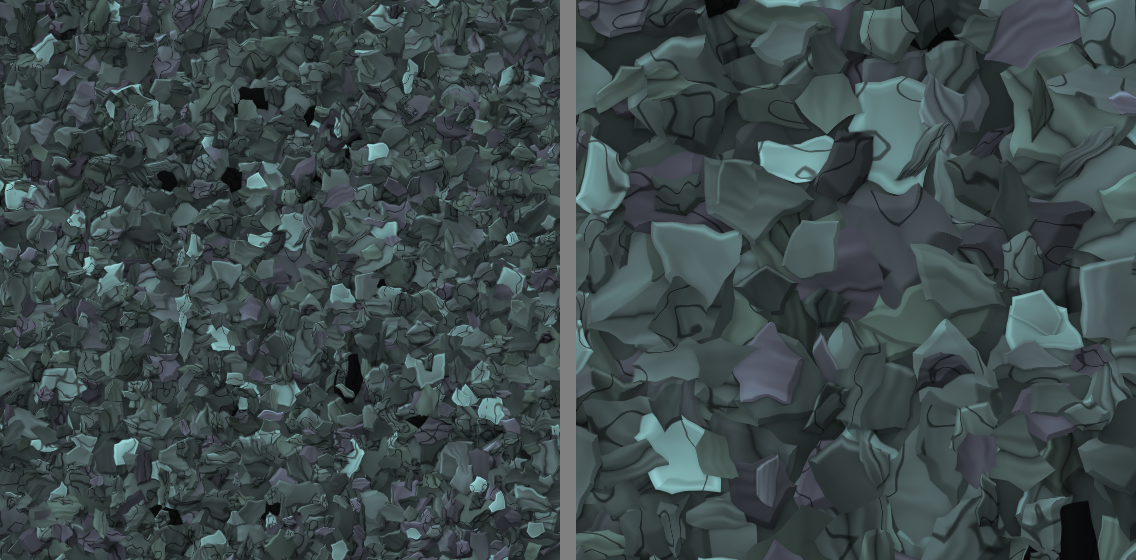
Left: the whole. Right: its middle third, enlarged.
This texture is drawn by a WebGL 2 fragment shader. Its source:

```glsl
#version 300 es
precision highp float;
// Heap of overlapping blue-grey mineral chips with bevels, cracks and a few pale teal shards.
#define LAYERS 5
#define SIDES 5
#define CHIP_SIZE 0.62
#define JITTER 0.5
#define RAGGED 0.011
#define TONE_LOW 0.20
#define TONE_HIGH 0.415
#define PALE_CHANCE 0.065
#define BEVEL 0.30
#define SHADOW 0.42
#define LIGHT_DIR vec2(-0.5, 0.86)
#define TAU 6.28319

uniform vec2 u_resolution;
out vec4 fragColor;

// Integer hash giving three values from 0 to 1
vec3 hash3(ivec3 p) {
    uvec3 v = uvec3(p) * 1664525u + 1013904223u;
    v.x += v.y * v.z; v.y += v.z * v.x; v.z += v.x * v.y;
    v ^= v >> 16u;
    v.x += v.y * v.z; v.y += v.z * v.x; v.z += v.x * v.y;
    return vec3(v >> 16u) / 65535.0;
}

// Value noise; curve 0 gives angular kinks, curve 1 gives smooth swells
vec3 valueNoise(vec2 p, int seed, float curve) {
    ivec2 i = ivec2(floor(p));
    vec2 f = fract(p);
    f = mix(f, f * f * (3.0 - 2.0 * f), curve);
    vec3 below = mix(hash3(ivec3(i, seed)), hash3(ivec3(i + ivec2(1, 0), seed)), f.x);
    vec3 above = mix(hash3(ivec3(i + ivec2(0, 1), seed)), hash3(ivec3(i + ivec2(1, 1), seed)), f.x);
    return mix(below, above, f.y);
}

// Brightness to blue-grey, turning teal where pale
vec3 mineral(float v) {
    return v * vec3(mix(0.83, 0.73, smoothstep(0.32, 0.62, v)), 1.0, 1.01);
}

// Distance to an irregular convex polygon; also gives the normal of the nearest side
float polygon(vec2 q, vec2 seed, out vec2 normal) {
    float d = -9.0, c = cos(TAU / float(SIDES)), s = sin(TAU / float(SIDES));
    vec2 spoke = vec2(1.0, 0.0);
    normal = spoke;
    for (int k = 0; k < SIDES; k++) {
        vec2 h = fract(seed * (17.3 * float(k) + 5.1));
        vec2 n = normalize(spoke + 0.8 * (h.x - 0.5) * vec2(-spoke.y, spoke.x));
        float side = dot(q, n) - mix(0.58, 1.0, h.y);
        if (side > d) { d = side; normal = n; }
        spoke = vec2(c * spoke.x - s * spoke.y, s * spoke.x + c * spoke.y);
    }
    return d;
}

// Surface colour of one chip at its own coordinates q
vec3 chipColor(vec2 q, float d, float lit, float edge, ivec3 id) {
    vec3 look = hash3(id + ivec3(0, 0, 1)), detail = hash3(id + ivec3(0, 0, 2));
    vec3 extra = hash3(id + ivec3(0, 0, 3));
    // Base tone, with rare pale shards and near-black gaps
    bool pale = look.x < PALE_CHANCE;
    float v = pale ? mix(0.46, 0.66, look.y) : mix(TONE_LOW, TONE_HIGH, look.y);
    if (look.x > 0.994) v = 0.05;
    // Gradient, streaks along the chip and soft mottling
    float slope = TAU * detail.y;
    v *= 1.0 + 0.16 * dot(q, vec2(cos(slope), sin(slope)));
    vec2 grain = q + 40.0 * extra.yz;
    float streak = valueNoise(grain * vec2(0.7, 5.0), 71, 1.0).x - 0.55;
    v *= 1.0 + (pale ? 0.15 : 0.55) * streak * detail.z;
    vec3 flaw = valueNoise(grain * 1.9, 72, 0.5);
    v *= 0.93 + 0.14 * flaw.y;
    // Bevelled sides and glinting rims
    float width = BEVEL * (0.35 + extra.y), fromRim = (d + 0.09) / 0.055;
    float bevel = smoothstep(-width, -width * 0.65, d);
    v *= 1.0 + bevel * (pale ? 0.12 : 0.30) * (lit - 0.25) * step(0.3, extra.z);
    float glint = step(0.72, extra.x) * smoothstep(0.1, 0.8, lit);
    v += exp(-fromRim * fromRim) * (pale ? 0.11 : 0.17 * glint);
    // Dark fold and hairline crack
    float fold = abs(q.y - 0.6 * (look.z - 0.5) - 0.12 * sin(q.x * 3.0 + slope));
    v *= 1.0 - 0.5 * step(0.68, detail.z) * exp(-fold * 16.0);
    float crack = 1.0 - smoothstep(0.008, 0.025 + edge, abs(flaw.z - 0.5));
    v *= 1.0 - 0.48 * step(0.55, extra.y) * crack;
    // Violet or green tint
    vec3 tint = mix(vec3(1.0), vec3(1.05, 0.91, 1.04), smoothstep(0.72, 0.95, look.z));
    tint = mix(vec3(0.98, 1.01, 0.95), tint, smoothstep(0.05, 0.3, look.z));
    return mineral(clamp(v, 0.015, 0.82)) * (pale ? vec3(1.0) : tint);
}

void main() {
    vec2 uv = gl_FragCoord.xy / u_resolution.y;
    float counts[LAYERS] = float[](32.0, 19.0, 14.0, 22.0, 17.0);
    float chances[LAYERS] = float[](0.4, 0.6, 0.7, 1.0, 1.0);
    // Angular warp makes the outlines ragged
    vec3 kinks = valueNoise(uv * 38.0, 61, 0.3);
    vec2 warped = uv + RAGGED * (kinks.xy - 0.5 + 0.45 * (valueNoise(uv * 105.0, 62, 0.0).xy - 0.5));
    // Chips from the top down, until the pixel is covered
    vec3 color = vec3(0.0);
    float uncovered = 1.0, shade = 1.0;
    for (int i = 0; i < LAYERS * 4 && uncovered > 0.01; i++) {
        int layer = i / 4, k = layer % 2 == 0 ? i % 4 : 3 - i % 4;
        vec2 grid = warped * counts[layer];
        ivec2 cell = ivec2(floor(grid - 0.5)) + ivec2(k % 2, k / 2);
        ivec3 id = ivec3(cell, layer * 8 + 100);
        vec3 place = hash3(id);
        float rank = place.z / chances[layer], size = CHIP_SIZE * (0.84 + 0.16 * fract(rank * 7.0));
        vec2 p = (grid - vec2(cell) - 0.5 - JITTER * (place.xy - 0.5)) / size;
        if (rank > 1.0 || dot(p, p) > 1.44) continue;
        // Half of the chips lie near the axes
        vec3 pose = hash3(id + ivec3(0, 0, 4));
        float angle = pose.y < 0.5 ? floor(pose.x * 4.0) * TAU / 4.0 + (pose.z - 0.5) * 0.5 : TAU * pose.x;
        float c = cos(angle), s = sin(angle), aspect = 1.0 + 1.3 * rank * rank;
        mat2 turn = mat2(c, s, -s, c);
        vec2 q = turn * p * vec2(1.0, aspect), normal;
        float d = polygon(q, pose.xz, normal), lit = dot(normal * turn, LIGHT_DIR);
        float edge = 0.7 / u_resolution.y * aspect * counts[layer] / size;
        float mask = 1.0 - smoothstep(-edge, edge, d);
        if (mask > 0.0) color += uncovered * mask * shade * chipColor(q, d, lit, edge, id);
        uncovered *= 1.0 - mask;
        shade *= 1.0 - SHADOW * pose.z * (0.65 - 0.35 * lit) * exp(-9.0 * max(d, 0.0));
    }
    color += uncovered * shade * mineral(0.14 + 0.16 * kinks.z);
    fragColor = vec4(color, 1.0);
}
```
